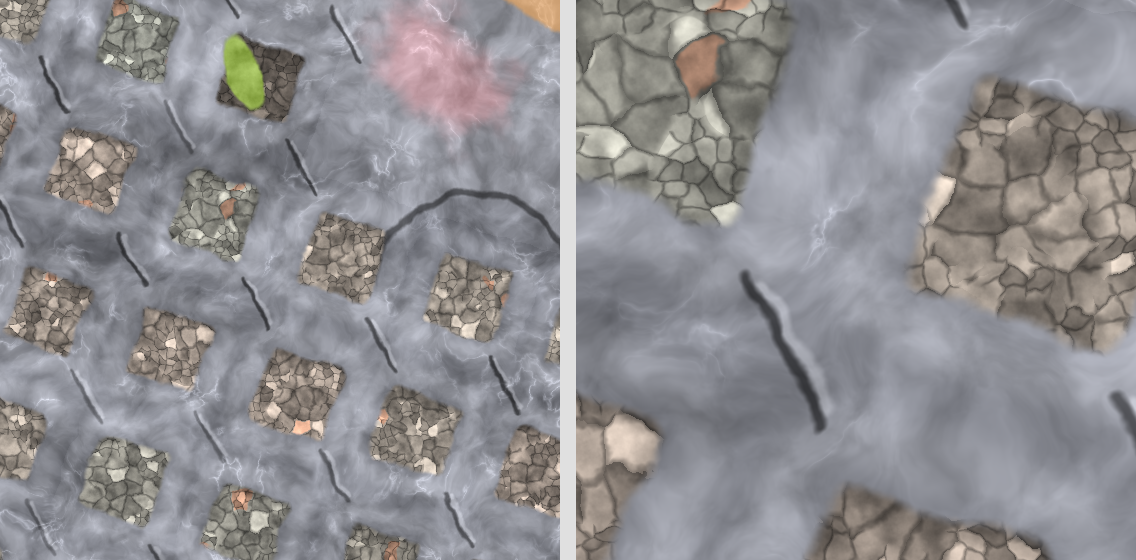
Left: the whole. Right: its middle third, enlarged.
This texture is drawn by a Shadertoy shader. Its source:

```glsl
// Draws worn slate-grey grid paving with gravel-filled square holes and a pink stain.

const vec2 PITCH = vec2(0.233, 0.252);
const vec2 GRID_ORIGIN = vec2(0.527, 0.303);
const vec2 ROW_AXIS = vec2(0.948, -0.318);
const vec2 COLUMN_AXIS = vec2(-0.318, -0.948);

float hash(vec2 p) {
    vec3 h = fract(vec3(p.xyx) * 0.1031);
    h += dot(h, h.yzx + 33.33);
    return fract((h.x + h.y) * h.z);
}

vec2 hash2(vec2 p) { return vec2(hash(p), hash(p + 57.3)); }

float noise(vec2 p) {
    vec2 i = floor(p), f = fract(p);
    f = f * f * (3.0 - 2.0 * f);
    return mix(mix(hash(i), hash(i + vec2(1, 0)), f.x),
               mix(hash(i + vec2(0, 1)), hash(i + vec2(1, 1)), f.x), f.y);
}

float fbm(vec2 p) {
    float sum = 0.0, amp = 0.5;
    for (int i = 0; i < 5; i++) {
        sum += amp * noise(p);
        p = mat2(1.6, 1.2, -1.2, 1.6) * p + 11.7;
        amp *= 0.5;
    }
    return sum / 0.97;
}

vec2 warp(vec2 p, float scale, float amount) {
    return p + amount * (vec2(fbm(p * scale), fbm(p * scale + 31.0)) - 0.5);
}

float boxDist(vec2 p, float halfSize, float corner) {
    vec2 d = abs(p) - halfSize + corner;
    return length(max(d, 0.0)) + min(max(d.x, d.y), 0.0) - corner;
}

float segmentDist(vec2 p, vec2 dir, float halfLength) {
    return length(p - dir * clamp(dot(p, dir), -halfLength, halfLength));
}

// Holes are missing from the flat slab at the upper right.
float hasHole(vec2 cell) { return cell.x >= 0.0 && cell.y <= -2.0 ? 0.0 : 1.0; }

// Returns the gap to the neighbouring stone and the id of the nearest one.
vec3 stones(vec2 p) {
    vec2 base = floor(p), id = base;
    float nearest = 9.0, second = 9.0;
    for (int y = -1; y <= 1; y++)
    for (int x = -1; x <= 1; x++) {
        vec2 c = base + vec2(x, y);
        float d = length(c + 0.1 + 0.8 * hash2(c) - p) + 0.25 * hash(c + 9.0);
        if (d < nearest) { second = nearest; nearest = d; id = c; }
        else second = min(second, d);
    }
    return vec3(second - nearest, id);
}

vec3 concrete(vec2 p) {
    vec2 w = warp(p, 9.0, 0.10);
    float tone = 0.545 + 0.36 * (fbm(w * 7.0) - 0.5) + 0.34 * (fbm(w * 32.0 + 4.0) - 0.5);
    float ridge = 1.0 - abs(2.0 * fbm(w * 24.0 + 19.0) - 1.0);
    float wisps = pow(ridge, 12.0) * smoothstep(0.42, 0.75, fbm(p * 13.0 + 70.0));
    tone += 0.22 * wisps;
    return tone * vec3(0.975, 0.99, 1.05);
}

vec3 gravel(vec2 p, vec2 cell) {
    vec2 w = warp(p, 30.0, 0.025);
    vec3 big = stones(w * 36.0), small = stones(w * 68.0 + 7.0);
    float pick = smoothstep(0.42, 0.56, noise(p * 30.0 + 3.0));
    float gap = mix(small.x, big.x, pick);
    float id = mix(hash(small.yz), hash(big.yz + 5.0), pick);
    float tone = mix(0.45, 0.69, id) + 0.40 * (fbm(p * 75.0) - 0.5);
    tone += 0.17 * smoothstep(0.86, 0.93, id);
    tone *= mix(0.68, 1.0, smoothstep(0.0, 0.24, gap));
    vec3 tint = mix(vec3(0.99, 1.0, 0.94), vec3(1.08, 0.99, 0.92), hash(cell + 2.0));
    float rusty = step(0.965, hash(big.yz + 41.0)) * smoothstep(0.05, 0.2, big.x);
    return tone * mix(tint, vec3(1.25, 0.92, 0.75), rusty * 0.8);
}

void mainImage(out vec4 fragColor, in vec2 fragCoord) {
    vec2 uv = fragCoord / iResolution.xy;
    vec2 p = warp(uv, 22.0, 0.022);
    vec2 grid = vec2(dot(p - GRID_ORIGIN, ROW_AXIS), dot(p - GRID_ORIGIN, COLUMN_AXIS)) / PITCH;
    vec2 cell = floor(grid + 0.5), corner = floor(grid);
    vec2 local = (grid - cell) * PITCH + 0.014 * (hash2(cell) - 0.5);
    float hole = boxDist(local, 0.062 + 0.007 * hash(cell + 8.0), 0.012);
    float present = hasHole(cell);

    // Slab with rounded lobes around each hole
    vec3 col = concrete(uv);
    float lobe = smoothstep(0.0, 0.022, hole) * (1.0 - smoothstep(0.03, 0.055, hole));
    col += present * (0.065 * lobe - 0.03);
    col += 0.06 * smoothstep(1.25, 1.75, uv.x + uv.y);

    // Dark curved joint around the block on the right
    vec2 fromBlock = p - vec2(0.845, 0.478);
    float radius = length(fromBlock);
    float upper = smoothstep(-0.09, 0.03, fromBlock.y + 0.4 * fromBlock.x);
    col -= 0.06 * upper * (1.0 - smoothstep(0.165, 0.18, radius));
    col *= 1.0 - 0.48 * upper * (1.0 - smoothstep(0.002, 0.009, abs(radius - 0.177)));

    // Diagonal slits between holes, each with a pale lip
    vec2 atCorner = (grid - corner - 0.5) * PITCH;
    vec2 slitDir = normalize(vec2(1.0, 0.95));
    float slit = segmentDist(atCorner, slitDir, 0.052);
    float lip = segmentDist(atCorner + vec2(-0.005, 0.005), slitDir, 0.045);
    float depth = hasHole(corner) * mix(0.25, 0.55, hash(corner + 3.0));
    col += 0.13 * hasHole(corner) * (1.0 - smoothstep(0.001, 0.006, lip));
    col *= 1.0 - depth * (1.0 - smoothstep(0.001, 0.006, slit));

    // Pink stain and ochre corner
    vec2 fromStain = uv - vec2(0.785, 0.875);
    vec2 stainAxes = vec2(dot(fromStain, vec2(0.7, -0.71)) / 0.17, dot(fromStain, vec2(0.71, 0.7)) / 0.105);
    float stain = 1.0 - smoothstep(0.35, 1.15, length(stainAxes) + 0.9 * (fbm(uv * 16.0) - 0.5));
    col = mix(col, vec3(0.80, 0.62, 0.63) + 0.7 * (col - 0.58), 0.85 * stain);
    float ochre = smoothstep(1.915, 1.93, p.x * 0.75 + p.y * 1.25);
    col = mix(col, vec3(0.80, 0.62, 0.43) + 0.4 * (col - 0.58), ochre);

    // Gravel fill, shaded below the upper rim
    float leafCell = 1.0 - step(0.5, length(cell - vec2(-1.0, -2.0)));
    vec3 fill = gravel(uv, cell) * mix(1.0, 0.65, leafCell);
    fill *= 1.0 - 0.25 * smoothstep(-0.018, 0.0, hole) * smoothstep(0.02, -0.05, local.y);
    col = mix(col, fill, present * (1.0 - smoothstep(-0.005, 0.005, hole)));

    // Green leaf in one hole
    vec2 fromLeaf = p - vec2(0.437, 0.868);
    vec2 leafAxes = vec2(dot(fromLeaf, vec2(0.95, 0.30)) / 0.034, dot(fromLeaf, vec2(-0.30, 0.95)) / 0.07);
    float leaf = 1.0 - smoothstep(0.85, 1.05, length(leafAxes));
    vec3 leafColor = vec3(0.57, 0.68, 0.30) + 0.35 * (fbm(uv * 40.0) - 0.5);
    col = mix(col, leafColor, leaf);

    fragColor = vec4(clamp(col, 0.0, 1.0), 1.0);
}
```
